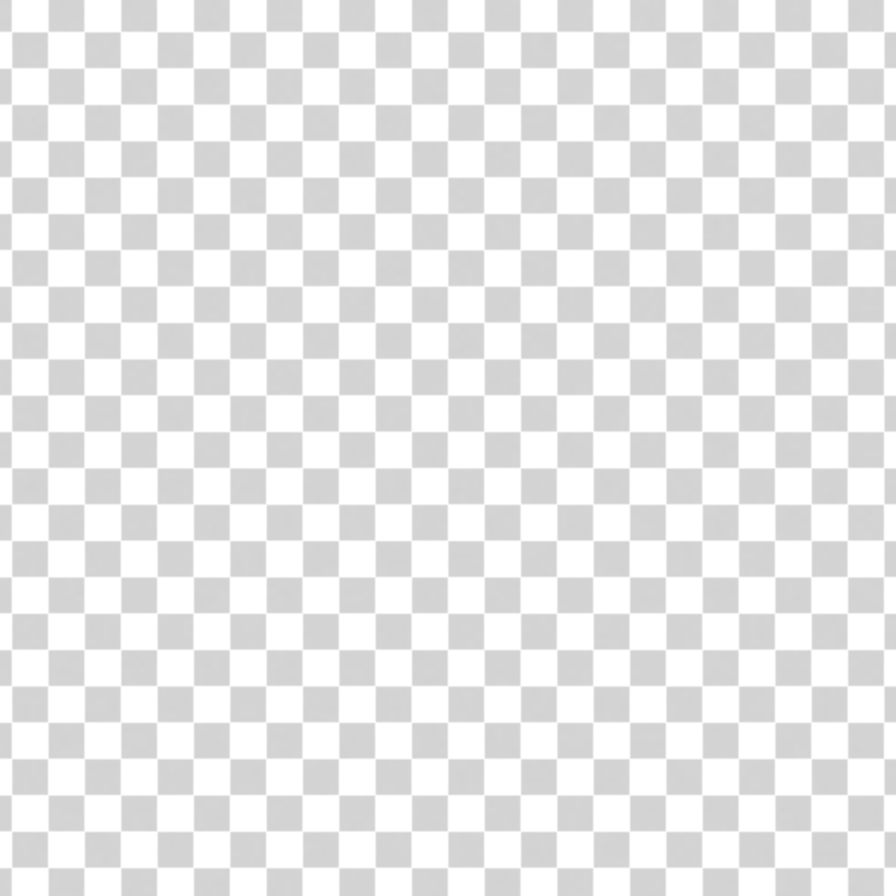
Write a WebGL 2 fragment shader that draws this pattern.

```glsl
#version 300 es
precision highp float;
// Draws a soft-edged checkerboard of light grey squares on white.

uniform vec2 u_resolution;
out vec4 fragColor;

const float CELL_SIZE = 0.04056;             // side of one square, in canvas heights
const vec2 GRID_ORIGIN = vec2(0.0134, 0.0313); // lower left corner of a grey square
const float HALF_SIDE = 0.491;               // half width of a grey square, in cells
const float EDGE_SOFTNESS = 0.085;           // width of the edge ramp, in cells
const float MOTTLE = 0.008;                  // faint unevenness of the grey

const vec3 WHITE = vec3(1.0);
const vec3 GREY = vec3(0.828);

float hash(vec2 p) {
  return fract(sin(dot(p, vec2(127.1, 311.7))) * 43758.5453);
}

float valueNoise(vec2 p) {
  vec2 i = floor(p);
  vec2 f = smoothstep(0.0, 1.0, fract(p));
  float low = mix(hash(i), hash(i + vec2(1.0, 0.0)), f.x);
  float high = mix(hash(i + vec2(0.0, 1.0)), hash(i + vec2(1.0)), f.x);
  return mix(low, high, f.y);
}

// Coverage of squares repeated every two cells around the given centre.
float squares(vec2 p, vec2 center, float halfSide, float softness) {
  vec2 d = abs(mod(p - center + 1.0, 2.0) - 1.0);
  vec2 inside = 1.0 - smoothstep(halfSide - 0.5 * softness,
                                 halfSide + 0.5 * softness, d);
  return inside.x * inside.y;
}

// Two interleaved lattices of squares form the checkerboard.
float checker(vec2 p, float halfSide, float softness) {
  float even = squares(p, vec2(0.5), halfSide, softness);
  float odd = squares(p, vec2(1.5), halfSide, softness);
  return min(even + odd, 1.0);
}

void main() {
  vec2 uv = gl_FragCoord.xy / u_resolution.y;
  vec2 cell = (uv - GRID_ORIGIN) / CELL_SIZE;

  // Keep the ramp at least one pixel wide on small canvases.
  float pixel = 1.0 / (u_resolution.y * CELL_SIZE);
  float softness = max(EDGE_SOFTNESS, pixel);

  vec3 grey = GREY + MOTTLE * (valueNoise(cell * 5.0) - 0.5);
  vec3 color = mix(WHITE, grey, checker(cell, HALF_SIDE, softness));
  fragColor = vec4(color, 1.0);
}
```
